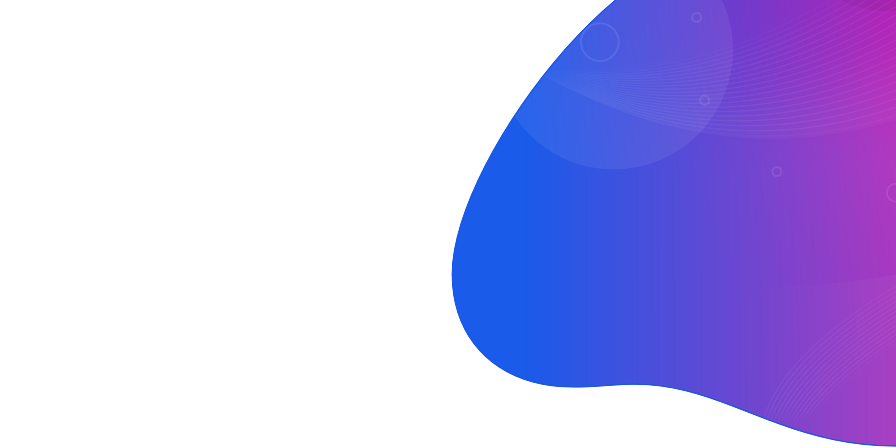
Reproduce this background procedurally as a Shadertoy shader.

```glsl
// A smooth blob with a blue to magenta gradient enters a white page from the right.
// Its outline is a chain of cubic curves, sampled for distance and crossing parity;
// a pale disc, thin rings and two fans of fine lines are laid faintly over it.

vec2 cubic(vec2 a, vec2 b, vec2 c, vec2 d, float t) {
    float s = 1.0 - t;
    return s * s * s * a + 3.0 * s * s * t * b + 3.0 * s * t * t * c + t * t * t * d;
}

float segmentDistance(vec2 p, vec2 a, vec2 b) {
    vec2 ab = b - a;
    return length(p - a - ab * clamp(dot(p - a, ab) / dot(ab, ab), 0.0, 1.0));
}

// Signed distance to the outline, negative to the right of it
float blobDistance(vec2 p) {
    vec2 knots[13] = vec2[13](
        vec2(1.372, 1.0), vec2(1.185, 0.844), vec2(1.008, 0.557),
        vec2(1.008, 0.388), vec2(1.008, 0.232), vec2(1.120, 0.135),
        vec2(1.276, 0.135), vec2(1.328, 0.134), vec2(1.367, 0.141),
        vec2(1.419, 0.141), vec2(1.615, 0.141), vec2(1.745, 0.003),
        vec2(2.0, 0.003));
    const int STEPS = 20;
    float nearest = 10.0;
    float side = 1.0;
    for (int k = 0; k < 12; k += 3) {
        vec2 a = knots[k];
        for (int i = 1; i <= STEPS; i++) {
            vec2 b = cubic(knots[k], knots[k + 1], knots[k + 2], knots[k + 3],
                           float(i) / float(STEPS));
            nearest = min(nearest, segmentDistance(p, a, b));
            // Count crossings of a ray cast to the left
            if ((a.y > p.y) != (b.y > p.y)) {
                float crossing = mix(a.x, b.x, (p.y - a.y) / (b.y - a.y));
                if (crossing < p.x) side = -side;
            }
            a = b;
        }
    }
    return side * nearest;
}

float fill(float d, float pixel) {
    return 1.0 - smoothstep(-0.5 * pixel, 0.5 * pixel, d);
}

float stroke(float d, float width, float pixel) {
    return 1.0 - smoothstep(width, width + pixel, abs(d));
}

// Evenly spaced lines across a band, where u runs from 0 to 1
float lineFan(float u, float spread, float count, float pixel) {
    float d = (fract(u * count) - 0.5) * spread / count;
    float inBand = smoothstep(0.0, 0.05, u) * (1.0 - smoothstep(0.7, 1.0, u));
    return stroke(d, 0.0004, pixel) * inBand;
}

vec3 blobColor(vec2 p, float pixel) {
    // Base gradient, richer towards the upper right
    float blend = clamp((p.x - 1.17) * 1.1, 0.0, 1.0);
    vec3 color = mix(vec3(0.10, 0.355, 0.915), vec3(0.70, 0.21, 0.735), blend);
    float top = smoothstep(0.6, 1.0, p.y) * blend;
    color += top * vec3(0.03, -0.09, -0.04);
    color.r += 0.05 * exp(-12.0 * dot(p - vec2(2.0, 0.75), p - vec2(2.0, 0.75)));

    // Pale disc and a darker arc in the corner
    color = mix(color, vec3(1.0), 0.065 * fill(length(p - vec2(1.370, 0.888)) - 0.266, pixel));
    color *= 1.0 - 0.05 * fill(length(p - vec2(1.98, 1.2)) - 0.225, pixel);

    // Upper wave of lines, opening to the right
    float spread = 0.012 + 0.5 * max(p.x - 1.2, 0.0);
    float low = 0.69 + 0.55 * (p.x - 1.72) * (p.x - 1.72);
    float u = (p.y - low) / spread;
    float lines = lineFan(u, spread, 22.0, pixel) * smoothstep(1.2, 1.35, p.x);
    float veil = fill(-u * spread, pixel) * (1.0 - smoothstep(0.0, 0.6, u));
    color = mix(color, vec3(1.0), 0.05 * lines + 0.025 * veil);

    // Lower fan, bending up to the right edge
    spread = 0.09 + 0.5 * p.y;
    u = (p.x - 1.69 - 2.3 * p.y * p.y) / spread;
    lines = lineFan(u, spread, 14.0, pixel) * smoothstep(0.04, 0.1, p.y);
    float sheet = fill(p.y - 0.36 - 0.3 * (p.x - 1.7) * (p.x - 1.7), pixel);
    color = mix(color, vec3(1.0), 0.07 * lines + 0.03 * sheet * smoothstep(1.65, 2.0, p.x));

    // Rings: centre and radius
    vec3 rings[5] = vec3[5](
        vec3(1.339, 0.906, 0.042), vec3(1.555, 0.961, 0.010),
        vec3(1.573, 0.776, 0.010), vec3(1.734, 0.617, 0.010),
        vec3(2.0, 0.570, 0.020));
    for (int i = 0; i < 5; i++) {
        float d = length(p - rings[i].xy) - rings[i].z;
        color = mix(color, vec3(1.0), 0.09 * stroke(d, 0.001, pixel));
    }
    return color;
}

void mainImage(out vec4 fragColor, in vec2 fragCoord) {
    vec2 p = fragCoord / iResolution.xy * vec2(2.0, 1.0);
    float pixel = 1.0 / iResolution.y;
    float d = blobDistance(p);

    // Thin blue rim, then the white page outside
    vec3 color = mix(blobColor(p, pixel), vec3(0.10, 0.34, 0.90), fill(-d - 0.003, pixel));
    color = mix(vec3(1.0), color, fill(d, pixel));
    fragColor = vec4(color, 1.0);
}
```
